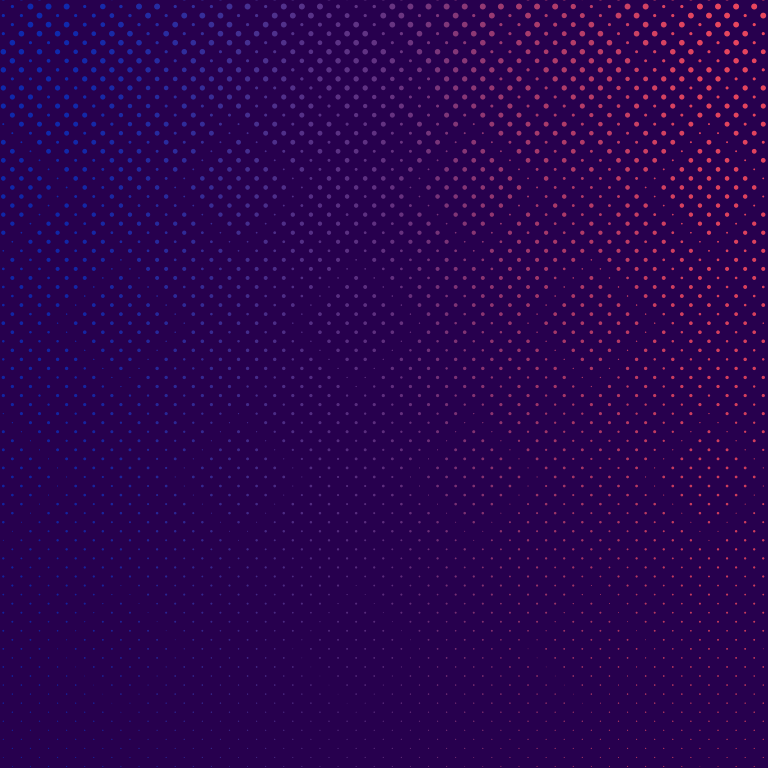
This background is drawn by a three.js fragment shader. Its source:

```glsl
varying vec2 vUv;

const vec3 BACKDROP = vec3(0.152, 0.0, 0.305);
const vec3 BLUE = vec3(0.05, 0.17, 0.70);
const vec3 VIOLET = vec3(0.38, 0.21, 0.53);
const vec3 ROSE = vec3(0.72, 0.25, 0.42);
const vec3 CORAL = vec3(0.95, 0.29, 0.37);

const float PITCH = 0.01178;
const vec2 GRID_START = vec2(0.0043, 0.0085);

float hash(vec2 p) {
  vec3 q = fract(vec3(p.xyx) * 0.1031);
  q += dot(q, q.yzx + 33.33);
  return fract((q.x + q.y) * q.z);
}

// Colour of the dots from left to right
vec3 dotColor(float x) {
  vec3 color = mix(BLUE, VIOLET, smoothstep(0.05, 0.48, x));
  color = mix(color, ROSE, smoothstep(0.45, 0.75, x));
  return mix(color, CORAL, smoothstep(0.70, 0.95, x));
}

// Diamond distance to the nearest cluster; rows spread apart downwards
float clusterDistance(vec2 p, float spacing) {
  float nearest = 10.0;
  for (int i = 0; i < 6; i++) {
    float k = float(i);
    float rowY = 0.081 + 0.150 * k + 0.0098 * k * k;
    float startX = 0.156 + 0.5 * spacing * mod(k, 2.0);
    float dx = abs(mod(p.x - startX + 0.5 * spacing, spacing) - 0.5 * spacing);
    nearest = min(nearest, dx + abs(p.y - rowY));
  }
  return nearest;
}

// Dots shrink downwards, along cluster outlines and at random in between
float dotRadius(vec2 center, vec2 cell) {
  float base = mix(0.0039, 0.0007, pow(clamp(center.y, 0.0, 1.0), 0.85));
  float d = clusterDistance(center, 0.306);
  float outline = 1.0 - smoothstep(0.004, 0.015, abs(d - 0.082));
  float outside = smoothstep(0.085, 0.10, d);
  float thinning = outside * step(0.70, hash(cell)) * (1.0 - 0.8 * center.y);
  return base * (1.0 - 0.62 * max(outline, 0.75 * thinning));
}

float disc(vec2 offset, float radius, float blur) {
  return 1.0 - smoothstep(radius - blur, radius + blur, length(offset));
}

void main() {
  vec2 p = vec2(vUv.x, 1.0 - vUv.y);
  float blur = 0.6 * fwidth(vUv.x);

  // Staggered lattice: every second cell holds a dot
  vec2 cell = floor((p - GRID_START) / PITCH + 0.5);
  vec2 center = GRID_START + cell * PITCH;
  float occupied = mod(cell.x + cell.y, 2.0);

  float radius = dotRadius(center, cell);
  float coverage = occupied * disc(p - center, radius, blur);
  float strength = mix(0.95, 0.75, p.y);

  vec3 color = mix(BACKDROP, dotColor(center.x), coverage * strength);
  gl_FragColor = vec4(color, 1.0);
}
```
